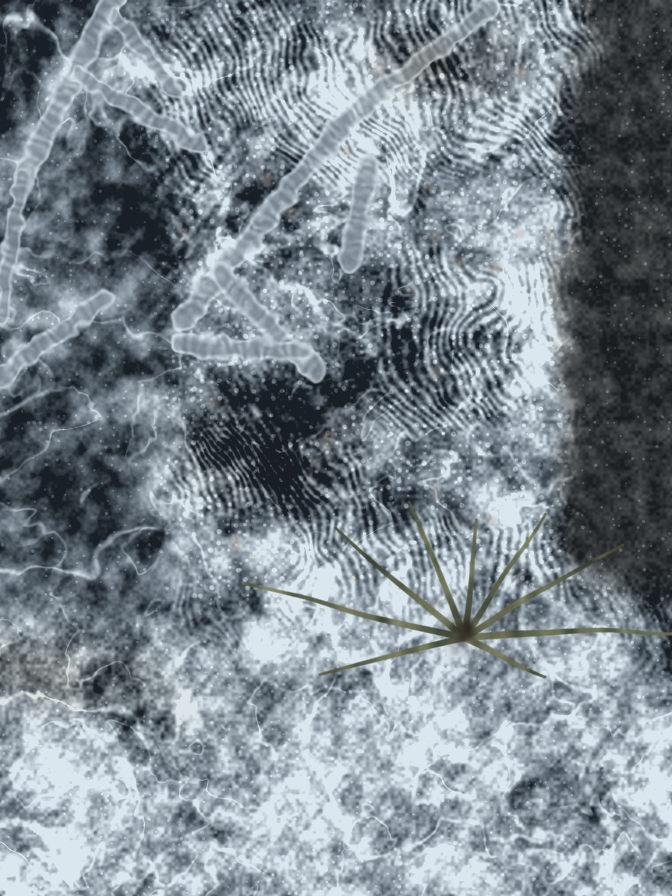
Write a WebGL 2 fragment shader that draws this texture.

```glsl
#version 300 es
precision highp float;
// Cracked, frosted ice over dark wet ground, with a tuft of grass.
// Warped noise gives frost, veins and ripples; ribbed segments give ice
// needles; a fan of thin segments gives the blades.
uniform vec2 u_resolution;
out vec4 fragColor;

const int BAR_COUNT = 10;
const vec4 BARS[BAR_COUNT] = vec4[BAR_COUNT](
  vec4(.17, 1.34, .035, 1.07), vec4(.035, 1.07, .0, .86),
  vec4(.12, 1.22, .30, 1.116), vec4(.73, 1.32, .52, 1.16),
  vec4(.52, 1.16, .27, .856), vec4(.33, .925, .47, .78),
  vec4(.27, .82, .45, .81), vec4(.547, 1.09, .522, .943),
  vec4(.0, .77, .155, .89), vec4(.17, 1.31, .26, 1.2));

float hash(vec2 p) {
  vec3 q = fract(vec3(p.xyx) * .1031);
  q += dot(q, q.yzx + 33.33);
  return fract((q.x + q.y) * q.z);
}

float noise(vec2 p) {
  vec2 i = floor(p), f = fract(p);
  f = f * f * (3. - 2. * f);
  return mix(mix(hash(i), hash(i + vec2(1, 0)), f.x),
             mix(hash(i + vec2(0, 1)), hash(i + vec2(1, 1)), f.x), f.y);
}

float fbm(vec2 p) {
  float sum = 0., amp = .533;
  for (int i = 0; i < 4; i++) {
    sum += amp * noise(p);
    p = mat2(1.6, 1.2, -1.2, 1.6) * p + 17.3;
    amp *= .5;
  }
  return sum;
}

// Thin bright line along a level of the noise field
float vein(vec2 p, float width) {
  return 1. - smoothstep(0., width, abs(fbm(p) - .5));
}

float blob(vec2 p, vec2 centre, vec2 radius) {
  vec2 q = (p - centre) / radius;
  return exp(-dot(q, q));
}

// Distance to a segment, and position along it
vec2 segment(vec2 p, vec2 a, vec2 b) {
  vec2 d = b - a;
  float h = clamp(dot(p - a, d) / dot(d, d), 0., 1.);
  return vec2(length(p - a - d * h), h * length(d));
}

// Round specks, one per cell at most
float specks(vec2 p, float share) {
  vec2 cell = floor(p);
  vec2 centre = .3 + .4 * vec2(hash(cell), hash(cell + 31.7));
  float radius = mix(.12, .3, hash(cell + 9.1));
  float dotMask = 1. - smoothstep(radius - .1, radius + .1, length(fract(p) - centre));
  return dotMask * step(hash(cell + 57.), share);
}

float addNeedles(float tone, vec2 p) {
  vec2 rough = p + .012 * (vec2(noise(p * 60.), noise(p * 60. + 40.)) - .5);
  for (int i = 0; i < BAR_COUNT; i++) {
    vec2 s = segment(rough, BARS[i].xy, BARS[i].zw);
    float halfWidth = .011 + .008 * hash(vec2(i, 3));
    float fill = 1. - smoothstep(halfWidth - .003, halfWidth + .003, s.x);
    float edge = smoothstep(.4, .9, s.x / halfWidth);
    float rib = .5 + .5 * sin(s.y * 420. + 3. * noise(p * 40.));
    tone += .14 * exp(-s.x * 40.) * fbm(p * 50.) * 2.;
    tone = mix(tone, .5 + .28 * edge + .26 * rib * noise(p * 90.), fill * .85);
  }
  return tone;
}

vec3 addGrass(vec3 colour, vec2 p, float pixel) {
  vec2 hub = vec2(.69, .385);
  vec2 bent = p + .012 * (vec2(noise(p * 9.), noise(p * 9. + 5.)) - .5);
  for (int i = 0; i < 9; i++) {
    float angle = -.45 + .48 * float(i), seed = hash(vec2(i, 71));
    float reach = .13 + .1 * seed + .12 * abs(cos(angle)) * step(0., sin(angle));
    vec2 s = segment(bent, hub, hub + reach * vec2(cos(angle), sin(angle)));
    float width = mix(.0055, .002, s.y / reach);
    float mask = 1. - smoothstep(width - pixel, width + pixel, s.x);
    vec3 blade = mix(vec3(.2, .23, .16), vec3(.5, .51, .36), noise(vec2(s.y * 50., seed * 90.)));
    colour = mix(colour, blade, mask * .9);
  }
  float root = blob(bent, hub + vec2(0, .01), vec2(.022, .032));
  return mix(colour, vec3(.16, .13, .13), root * .85 * noise(p * 80.) * 1.4);
}

void main() {
  vec2 p = gl_FragCoord.xy / u_resolution.x;
  vec2 w = p + .15 * (vec2(fbm(p * 6.), fbm(p * 6. + 27.)) - .5);

  // Regions
  float lower = 1. - smoothstep(.36, .48, w.y);
  float soil = smoothstep(.83, .9, w.x) * smoothstep(.41, .52, w.y);
  float sheet = smoothstep(.2, .3, w.x) * (1. - soil) * (1. - lower);
  float rim = blob(w, vec2(.79, .98), vec2(.08, .45)) + blob(w, vec2(.25, .62), vec2(.07, .17))
            + blob(w, vec2(.52, 1.17), vec2(.17, .1)) + blob(w, vec2(.45, .5), vec2(.28, .04));
  float gaps = blob(w, vec2(.68, 1.24), vec2(.085, .05)) + blob(w, vec2(.08, .31), vec2(.2, .06))
             + .6 * blob(w, vec2(.42, .67), vec2(.14, .09));
  float ice = 1. - soil;

  // Broad tone and frost grain
  float tone = .27 + .13 * sheet + .39 * lower + .27 * rim * ice - .14 * soil;
  tone += (fbm(w * 9. + 4.) - .5) * 1.1 * ice;
  tone += (fbm(p * 42.) - .5) * (.35 + .5 * ice);
  tone += (noise(p * 190.) - .5) * (.14 + .22 * max(sheet, lower));
  tone -= .42 * gaps;

  // Ripples, scratches and veins
  float ripple = sin(6.283 * (64. * p.x + 30. * p.y + 13. * fbm(p * 5.)));
  tone += .2 * ripple * sheet * smoothstep(.38, .6, noise(p * 8. + 12.));
  float scratch = noise(vec2(dot(p, vec2(.62, .78)) * 7., dot(p, vec2(.78, -.62)) * 120.)) - .5;
  tone += scratch * (.45 * blob(p, vec2(.33, 1.08), vec2(.2, .2)) + .25 * lower);
  float veins = vein(w * 5. + 3., .028) + .7 * vein(w * 11. + 8., .035);
  tone += .34 * veins * ice * (.4 + noise(p * 25.));
  tone += .3 * specks(p * 75., .35) * sheet + .2 * specks(p * 110., .12);
  tone = clamp(addNeedles(tone, p), .03, .97);

  // Cold colour ramp, browner on bare ground
  vec3 colour = mix(vec3(.07, .095, .12), vec3(.88, .93, .96), tone);
  colour += vec3(0, .012, .025) * 4. * tone * (1. - tone);
  colour *= mix(vec3(1), vec3(1.04, .95, .86), max(soil, .6 * clamp(gaps, 0., 1.)));
  float pebble = specks(p * 24. + 5., .07) * max(soil, .35 * sheet);
  colour = mix(colour, vec3(.58, .5, .43), pebble * .7);
  fragColor = vec4(addGrass(colour, p, 1. / u_resolution.x), 1);
}
```
